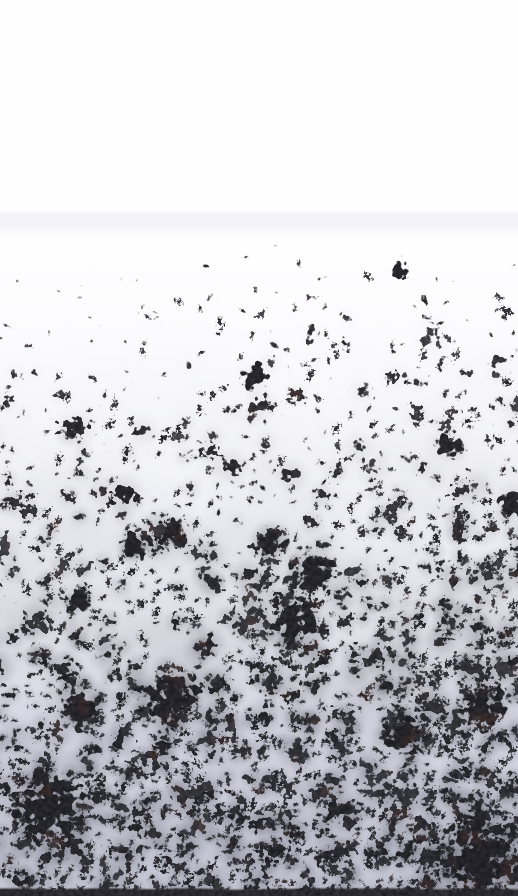
A Shadertoy shader for this texture:

```glsl
const float RIM = 0.764;        // top of the pale rim
const float SURFACE = 0.742;    // where the flecked slope begins
const float FLOOR = 0.008;      // height of the dark base strip
const float SOFT = 0.0017;      // edge softness of the flecks
const float SHADOW = 0.27;      // strength of the smudges round flecks
const vec3 SNOW = vec3(0.995, 0.995, 1.0);
const vec3 HAZE = vec3(0.95, 0.95, 0.972);
const vec3 DEEP = vec3(0.765, 0.77, 0.825);
const vec3 SOOT = vec3(0.10, 0.10, 0.12);
const vec3 RUST = vec3(0.17, 0.12, 0.12);

// Dense heaps: centre and radius
const int HEAPS = 16;
const vec3 HEAP[16] = vec3[16](
    vec3(0.284, 0.579, 0.015), vec3(0.150, 0.391, 0.016),
    vec3(0.195, 0.405, 0.018), vec3(0.304, 0.395, 0.017),
    vec3(0.350, 0.362, 0.024), vec3(0.330, 0.305, 0.028),
    vec3(0.190, 0.220, 0.033), vec3(0.087, 0.330, 0.015),
    vec3(0.500, 0.503, 0.016), vec3(0.090, 0.208, 0.023),
    vec3(0.450, 0.180, 0.024), vec3(0.540, 0.212, 0.026),
    vec3(0.055, 0.100, 0.040), vec3(0.535, 0.045, 0.045),
    vec3(0.573, 0.440, 0.018), vec3(0.447, 0.698, 0.010));

vec3 hash3(vec2 p) {
    vec3 q = fract(p.xyx * vec3(0.1031, 0.1030, 0.0973));
    q += dot(q, q.yxz + 33.33);
    return fract((q.xxy + q.yzz) * q.zyx);
}

float slope(vec2 cell, vec2 offset) {
    float a = 6.2832 * hash3(cell + 71.0).x;
    return dot(vec2(cos(a), sin(a)), offset);
}

float gradientNoise(vec2 p) {
    vec2 i = floor(p), f = fract(p);
    vec2 u = f * f * f * (f * (f * 6.0 - 15.0) + 10.0);
    vec2 e = vec2(1.0, 0.0);
    return 1.4 * mix(mix(slope(i, f), slope(i + e, f - e), u.x),
                     mix(slope(i + e.yx, f - e.yx), slope(i + 1.0, f - 1.0), u.x), u.y);
}

float ragged(vec2 p) {
    return gradientNoise(p) + 0.5 * gradientNoise(p * 2.1 + 19.0);
}

float heapMass(vec2 p) {
    float mass = 0.0;
    for (int i = 0; i < HEAPS; i++) {
        vec2 q = (p - HEAP[i].xy) / HEAP[i].z;
        mass = max(mass, exp(-dot(q, q)));
    }
    return mass;
}

// One jittered layer of flecks: x = ink, y = smudge
vec2 fleckLayer(vec2 p, float size, float density, float seed) {
    vec2 g = p / size + seed, home = floor(g);
    float rough = ragged(g * 3.4);
    float soft = max(SOFT, 0.7 / iResolution.y) / size;
    vec2 result = vec2(0.0);
    for (int y = -1; y <= 1; y++)
    for (int x = -1; x <= 1; x++) {
        vec2 cell = home + vec2(x, y);
        vec3 h = hash3(cell + seed), k = hash3(cell + seed + 37.0);
        float grow = smoothstep(h.z, h.z + 0.2, density);
        float radius = grow * mix(0.16, 0.36, k.x * k.x);
        float a = (k.y - 0.3) * 2.6;
        vec2 q = g - cell - 0.1 - 0.8 * h.xy;
        q = mat2(cos(a), -sin(a), sin(a), cos(a)) * q;
        float d = length(q * vec2(0.75, 1.35)) - radius * (1.0 + 1.4 * rough);
        float ink = (1.0 - smoothstep(-soft, soft, d)) * mix(0.85, 1.0, k.z);
        float reach = length(q) - radius;
        float smudge = 1.0 - smoothstep(-0.1, 0.6, reach);
        result = max(result, vec2(ink * smoothstep(0.0, 0.3, grow), smudge * grow));
    }
    return result;
}

vec3 backdrop(vec2 p, float depth) {
    float cloud = gradientNoise(p * vec2(7.0, 11.0)) + 0.5 * gradientNoise(p * vec2(19.0, 29.0));
    vec3 col = mix(SNOW, DEEP, smoothstep(0.02, 1.08, depth));
    col -= 0.045 * smoothstep(0.1, 0.7, depth) * cloud;
    float rim = smoothstep(SURFACE - 0.008, SURFACE + 0.010, p.y)
              * (1.0 - smoothstep(RIM - 0.004, RIM + 0.002, p.y));
    return mix(col, HAZE, rim * 0.9);
}

void mainImage(out vec4 fragColor, in vec2 fragCoord) {
    vec2 p = fragCoord / iResolution.y;
    float depth = max(SURFACE - p.y, 0.0) / SURFACE;
    vec3 col = backdrop(p, depth);

    // Flecks crowd together with depth, to the right and near the heaps
    float mass = heapMass(p);
    float drift = gradientNoise(p * 13.0 + 5.0);
    float lean = mix(0.82, 1.12, smoothstep(0.1, 0.55, p.x));
    float density = 0.92 * lean * pow(depth, 0.85) * (1.0 + 0.4 * drift) + 0.3 * mass;
    vec2 fine = fleckLayer(p, 0.012, density * 0.8 + 0.07 * smoothstep(0.0, 0.05, depth), 11.0);
    vec2 medium = fleckLayer(p, 0.021, density, 53.0);
    vec2 coarse = fleckLayer(p, 0.031, density - 0.06, 97.0);

    // Ragged cores of the heaps
    float core = mass + 0.65 * ragged(p * 85.0) * smoothstep(0.02, 0.35, mass) - 0.58;
    float ink = max(max(fine.x, medium.x), max(coarse.x, smoothstep(-0.09, 0.10, core)));
    float smudge = 0.2 * fine.y + 0.4 * medium.y + 0.5 * coarse.y + 0.6 * mass;
    col *= 1.0 - SHADOW * min(smudge, 1.4) * smoothstep(0.0, 0.7, depth) * vec3(1.0, 1.0, 0.95);

    // Fleck colour with faint grain and warm patches
    float grain = gradientNoise(p * 190.0);
    vec3 soot = mix(SOOT, RUST, smoothstep(0.25, 0.7, gradientNoise(p * 38.0 + 8.0)));
    col = mix(col, soot + 0.05 * grain + 0.02, ink * 0.96);

    // Dark base strip
    float strip = 1.0 - smoothstep(FLOOR - 0.002, FLOOR + 0.002, p.y + 0.002 * drift);
    col = mix(col, vec3(0.16, 0.16, 0.18) + 0.06 * grain, strip);
    fragColor = vec4(clamp(col, 0.0, 1.0), 1.0);
}
```
